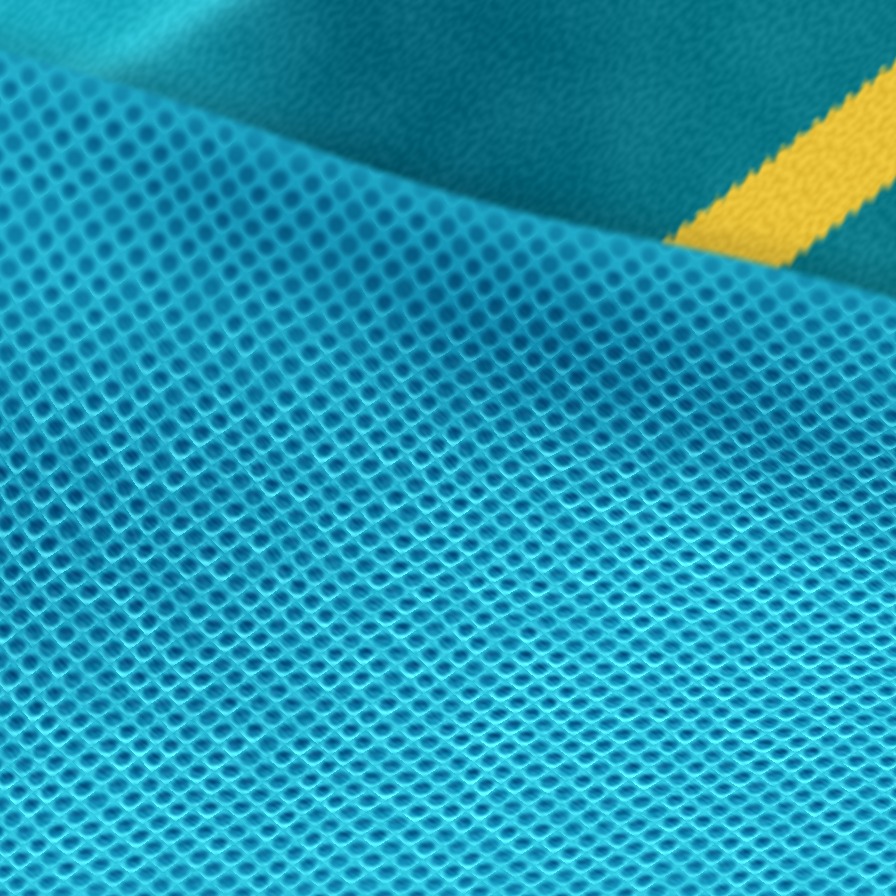
Reproduce this texture procedurally as a three.js fragment shader.

```glsl
varying vec2 vUv;

float hash(vec2 p) {
  p = fract(p * vec2(0.1731, 0.2917));
  p += dot(p, p.yx + 31.7);
  return fract(p.x * p.y * 17.3);
}

vec2 gradient(vec2 cell) {
  float angle = 6.2832 * hash(cell);
  return vec2(cos(angle), sin(angle));
}

float gradientNoise(vec2 p) {
  vec2 i = floor(p), f = p - i;
  vec2 w = f * f * f * (f * (f * 6.0 - 15.0) + 10.0);
  float a = dot(gradient(i), f);
  float b = dot(gradient(i + vec2(1, 0)), f - vec2(1, 0));
  float c = dot(gradient(i + vec2(0, 1)), f - vec2(0, 1));
  float d = dot(gradient(i + 1.0), f - 1.0);
  return mix(mix(a, b, w.x), mix(c, d, w.x), w.y);
}

float bump(vec2 p, vec2 center, vec2 radius) {
  vec2 d = (p - center) / radius;
  return exp(-dot(d, d));
}

// Mesh coordinates: rows tilt and tighten toward the bottom
vec2 meshCoords(vec2 p) {
  float y = p.y + p.x * mix(-0.06, 0.2, smoothstep(0.0, 0.75, p.y));
  float x = 28.0 * (p.x - 0.19 * p.y);
  vec2 wobble = vec2(gradientNoise(p * 9.0), gradientNoise(p * 9.0 + 40.0));
  return vec2(x, y * (36.0 + y * (6.0 * y - 14.0))) + 0.2 * wobble;
}

float fabricLight(vec2 p) {
  float light = 0.68 + 0.25 * smoothstep(0.45, 0.0, p.y);
  light += 0.3 * smoothstep(0.2, 0.9, p.x) * smoothstep(0.58, 0.36, p.y);
  float band = (p.y - 0.89 + 0.43 * p.x) / 0.1;
  light -= 0.4 * exp(-band * band) * smoothstep(-0.1, 0.35, p.x);
  light -= 0.18 * bump(p, vec2(0.62, 0.61), vec2(0.2, 0.1));
  light -= 0.25 * bump(p, vec2(0.03, 0.42), vec2(0.26, 0.2));
  return clamp(light + 0.12 * gradientNoise(p * 5.0), 0.0, 1.0);
}

vec3 meshFabric(vec2 p) {
  // Nearest hole of the staggered lattice
  vec2 q = meshCoords(p);
  vec2 evenHole = floor(q + 0.5), oddHole = floor(q) + 0.5;
  vec2 id = distance(q, evenHole) < distance(q, oddHole) ? evenHole : oddHole;
  vec2 d = q - id;
  float vary = hash(id + 7.0) - 0.5;
  float focus = smoothstep(0.75, 0.45, p.y) * smoothstep(-0.2, 0.15, p.y);
  float light = fabricLight(p);

  // Hole, dark upper lip and shining lower thread
  float soft = mix(0.16, 0.1, focus);
  float hole = 1.0 - smoothstep(0.26 - soft, 0.26 + soft, length(d) + 0.07 * vary);
  float lip = bump(d, vec2(0.08 * vary, 0.09), vec2(0.21, 0.13));
  float rim = exp(-pow((length(d) - 0.35) / 0.1, 2.0)) * smoothstep(0.15, -0.3, d.y);

  vec3 thread = mix(vec3(0.04, 0.51, 0.66), vec3(0.19, 0.79, 0.89), light);
  vec3 shade = mix(vec3(0.0, 0.3, 0.45), vec3(0.06, 0.57, 0.73), light);
  vec3 color = mix(thread, shade, hole * (0.95 + 0.25 * vary));
  color = mix(color, vec3(0.0, 0.25, 0.44), lip * (0.15 + 0.5 * focus + 0.3 * vary));
  color += vec3(0.15, 0.18, 0.14) * rim * (0.15 + 0.75 * focus) * (1.0 + vary);
  float fiber = gradientNoise(q * vec2(5.0, 6.0) + 3.0 * d.yx);
  return color + 0.1 * focus * fiber;
}

vec3 backFabric(vec2 p) {
  // Blurred teal folds
  float grain = gradientNoise(vec2(p.x + p.y, p.y - p.x) * vec2(65.0, 110.0));
  float cloud = gradientNoise(p * 12.0);
  vec3 color = mix(vec3(0.02, 0.39, 0.47), vec3(0.04, 0.47, 0.53), smoothstep(0.5, 0.85, p.x));
  color = mix(color, vec3(0.08, 0.56, 0.64), smoothstep(0.42, 0.16, p.x));
  float ridgeX = p.x - 0.11 - 1.7 * (p.y - 0.92);
  color = mix(color, vec3(0.11, 0.68, 0.76), smoothstep(0.05, -0.03, ridgeX));
  color += vec3(0.09, 0.11, 0.1) * exp(-pow(ridgeX / 0.06, 2.0));
  color += 0.06 * grain + 0.04 * cloud;

  // Yellow stripe with knitted teeth
  float teeth = 0.003 * sin(340.0 * p.x) + 0.003 * grain;
  float below = 0.723 + 0.78 * (p.x - 0.732) - p.y + teeth;
  float stripe = smoothstep(-0.008, 0.008, below) * smoothstep(0.14, 0.124, below);
  vec3 yellow = vec3(0.91, 0.76, 0.22) + vec3(0.07, 0.08, 0.07) * grain;
  return mix(color, yellow, stripe);
}

void main() {
  vec2 p = vUv;
  float fold = 0.944 + p.x * (0.05 * p.x - 0.33) + 0.006 * sin(9.0 * p.x);
  float depth = fold - p.y;
  vec3 front = meshFabric(p);
  // Soft sheen along the fold
  front = mix(front, vec3(0.12, 0.65, 0.77), 0.6 * exp(-pow(depth / 0.025, 2.0)));
  vec3 back = backFabric(p) * (1.0 - 0.12 * smoothstep(-0.05, 0.0, depth));
  vec3 color = mix(back, front, smoothstep(-0.007, 0.007, depth));
  gl_FragColor = vec4(clamp(color, 0.0, 1.0), 1.0);
}
```
